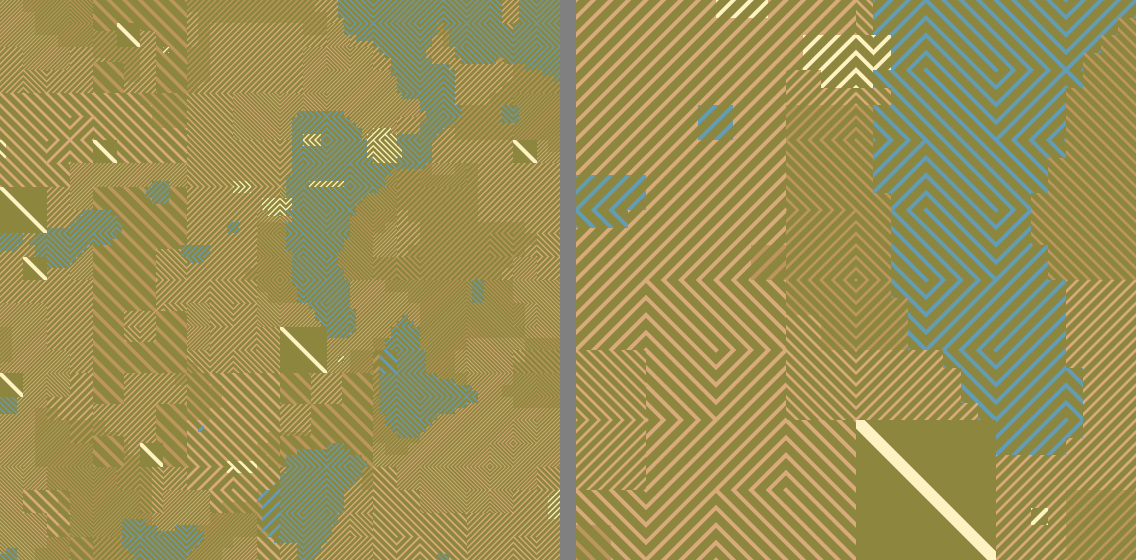
Left: the whole. Right: its middle third, enlarged.
Write a Shadertoy shader that draws this pattern.

```glsl
// Patchwork of diagonal hatching in tan, blue and cream on olive, at several tile sizes.

float hash(vec2 p) {
    return fract(sin(dot(p, vec2(127.1, 311.7))) * 43758.5453);
}

float valueNoise(vec2 p) {
    vec2 i = floor(p), f = fract(p);
    f = f * f * (3.0 - 2.0 * f);
    return mix(mix(hash(i), hash(i + vec2(1, 0)), f.x),
               mix(hash(i + vec2(0, 1)), hash(i + vec2(1, 1)), f.x), f.y);
}

float blobs(vec2 p) {
    return 0.65 * valueNoise(p) + 0.35 * valueNoise(p * 2.3 + 17.0);
}

// Centre of the grid tile that holds p
vec2 tileCentre(vec2 p, float count) {
    return (floor(p * count) + 0.5) / count;
}

// Antialiased coverage of a line from its distance and half width
float coverage(float dist, float halfWidth, float pixel) {
    return clamp((halfWidth - dist) / pixel + 0.5, 0.0, 1.0);
}

// Endless diagonal lines: slope +1 rises to the right, -1 falls
float hatch(vec2 p, float count, float slope, float pixel) {
    float across = (p.x - slope * p.y) * count;
    float dist = abs(fract(across + 0.5) - 0.5) * 0.7071 / count;
    return coverage(dist, 0.115 / count, pixel);
}

// Hatch cells per block: coarse, medium or fine, with finer inserts
float hatchDensity(vec2 p) {
    float pick = hash(floor(p * 6.0) + 3.0);
    vec2 third = floor(p * 18.0);
    if (pick < 0.15) return hash(third + 41.0) < 0.24 ? 16.0 : 6.0;
    float density = pick < 0.31 ? 8.0 : pick < 0.42 ? 12.0 : 16.0;
    if (blobs(tileCentre(p, 24.0) * 5.0 + 60.0) > 0.59) density = 24.0;
    return density;
}

// Slope chosen per block, with some small tiles turned to form chevrons
float hatchSlope(vec2 p, float density, bool isBlue) {
    float falling = density < 7.0 ? 0.9 : density < 9.0 ? 0.5 : 0.14;
    float slope = hash(floor(p * 6.0) + 77.0) < falling ? -1.0 : 1.0;
    float tileRandom = hash(floor(p * 24.0) + 29.0);
    if (isBlue) return tileRandom < 0.5 ? -1.0 : 1.0;
    if (density > 7.0 && tileRandom < 0.08) slope = -slope;
    return slope;
}

void mainImage(out vec4 fragColor, in vec2 fragCoord) {
    float pixel = 1.0 / min(iResolution.x, iResolution.y);
    vec2 p = fragCoord * pixel;

    vec3 olive = vec3(0.55, 0.525, 0.245);
    vec3 lightTan = vec3(0.85, 0.67, 0.48);
    vec3 darkTan = vec3(0.74, 0.59, 0.37);
    vec3 blue = vec3(0.39, 0.61, 0.71);
    vec3 cream = vec3(1.0, 0.95, 0.76);

    // Stepped blobs decide where the lines change colour
    vec2 cell = tileCentre(p, 96.0);
    bool isBlue = blobs(cell * 7.0 + 11.0) > 0.67;
    bool isCream = blobs(cell * vec2(7.0, 11.0) + 130.0) > 0.81;

    float density = hatchDensity(p);
    if ((isBlue || isCream) && density != 8.0) density = 16.0;
    float slope = hatchSlope(p, density, isBlue);

    vec3 ink = lightTan;
    if (density < 7.0 || blobs(tileCentre(p, 48.0) * 6.0 + 90.0) < 0.4) ink = darkTan;
    if (isBlue) ink = blue;
    if (isCream) ink = cream;
    vec3 color = mix(olive, ink, hatch(p, density * 6.0, slope, pixel));

    // Rare bare tiles crossed by one bold falling line
    for (int level = 0; level < 2; level++) {
        float count = level == 0 ? 24.0 : 12.0;
        vec2 local = fract(p * count);
        if (hash(floor(p * count) + 205.0) < 0.012) {
            float dist = abs(local.x + local.y - 1.0) * 0.7071 / count;
            color = mix(olive, cream, coverage(dist, 0.0036, pixel));
        }
    }

    fragColor = vec4(color, 1.0);
}
```
